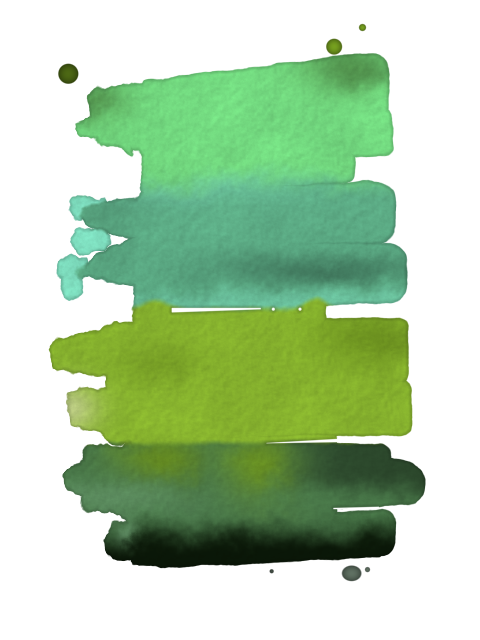
Give the GLSL for this background, as a Shadertoy shader.

```glsl
// Five stacked watercolour strokes, mint to teal to olive to near black, with drops.
// Strokes are unions of tapered slabs with noise-torn edges; pigment is blended
// by height, soft pools and paper grain.
const vec3 MINT = vec3(.45, .85, .5), MOSS = vec3(.3, .53, .27);
const vec3 TEAL = vec3(.36, .67, .52), AQUA = vec3(.49, .86, .74);
const vec3 OLIVE = vec3(.53, .7, .18), LEAF = vec3(.42, .57, .11);
const vec3 FOREST = vec3(.28, .46, .28), SAGE = vec3(.4, .59, .42);
const vec3 SLATE = vec3(.34, .4, .35), INK = vec3(.04, .09, .03);

float hash(vec2 p) { return fract(sin(dot(p, vec2(127.1, 311.7))) * 43758.5); }
float noise(vec2 p) {
    vec2 i = floor(p), f = fract(p), e = vec2(1, 0);
    f = f * f * (3. - 2. * f);
    return mix(mix(hash(i), hash(i + e), f.x), mix(hash(i + e.yx), hash(i + 1.), f.x), f.y);
}
// Fractal noise centred on zero
float fbm(vec2 p) {
    float sum = 0., amp = .5;
    for (int i = 0; i < 4; i++, amp *= .5, p = p * 2.03 + 17.) sum += amp * (noise(p) - .5);
    return sum;
}
// Rounded slab from x = l to r; top runs t0 to t1, bottom b0 to b1
float slab(vec2 p, float l, float r, float t0, float t1, float b0, float b1, float round_) {
    float k = clamp((p.x - l) / (r - l), 0., 1.), top = mix(t0, t1, k), bottom = mix(b0, b1, k);
    vec2 size = .5 * vec2(r - l, bottom - top);
    float corner = min(round_, size.y);
    vec2 q = abs(p - .5 * vec2(l + r, top + bottom)) - size + corner;
    return length(max(q, 0.)) + min(max(q.x, q.y), 0.) - corner;
}
// Soft elliptical pool
float pool(vec2 p, float x, float y, float w, float h) {
    vec2 q = (p - vec2(x, y)) / vec2(w, h);
    return exp(-dot(q, q));
}
float mintStroke(vec2 p) {
    float d = slab(p, 1.6, 4.67, .98, .6, 1.92, 1.86, .24);
    d = min(d, slab(p, 1.07, 2.3, 1.08, .93, 1.66, 2., .06));
    d = min(d, slab(p, .9, 1.6, 1.48, 1.2, 1.57, 1.9, .05));
    d = min(d, slab(p, 3.6, 4.71, 1.28, 1.28, 1.89, 1.89, .12));
    return min(d, slab(p, 1.7, 4.27, 1.6, 1.6, 2.45, 2.18, .12));
}
float tealStroke(vec2 p) {
    float d = slab(p, 1.62, 4.75, 2.24, 2.17, 3., 2.93, .22);
    d = min(d, slab(p, 1., 2., 2.5, 2.26, 2.7, 3., .1));
    d = min(d, slab(p, .92, 1.9, 3.2, 2.66, 3.28, 3.5, .05));
    return min(d, slab(p, 1.58, 4.89, 2.8, 2.93, 3.8, 3.62, .22));
}
float aquaFringe(vec2 p) {
    float d = slab(p, .84, 1.35, 2.36, 2.4, 2.63, 2.63, .12);
    d = min(d, slab(p, .85, 1.35, 2.74, 2.74, 3.02, 3.02, .12));
    d = min(d, slab(p, .68, 1.05, 3.15, 3.02, 3.36, 3.32, .1));
    return min(d, slab(p, .76, .99, 3.25, 3.25, 3.6, 3.6, .09));
}
float oliveStroke(vec2 p) {
    float d = slab(p, 1.62, 3.92, 3.5, 3.5, 4.2, 4.2, .05);
    d = min(d, slab(p, 1.28, 4.9, 3.88, 3.8, 4.8, 4.62, .14));
    d = min(d, slab(p, .62, 1.8, 4.06, 3.8, 4.45, 4.62, .1));
    d = min(d, slab(p, .82, 1.7, 4.69, 4.62, 5.08, 5.34, .06));
    return min(d, slab(p, 1.25, 4.94, 4.4, 4.55, 5.33, 5.21, .14));
}
float darkStrokes(vec2 p) {
    float d = slab(p, .98, 4.7, 5.33, 5.32, 6.16, 6.08, .14);
    d = min(d, slab(p, .77, 1.6, 5.62, 5.26, 5.88, 6.3, .08));
    d = min(d, slab(p, 3.8, 5.1, 5.26, 5.58, 6.09, 6.06, .2));
    d = min(d, slab(p, 1.52, 4.05, 5.2, 5.2, 6.4, 6.4, .05));
    d = min(d, slab(p, 1.25, 4.75, 6.27, 6.1, 6.75, 6.67, .18));
    return min(d, slab(p, 1.6, 4.6, 6.3, 6.3, 6.83, 6.69, .08));
}
// Slivers of bare paper between strokes
float slivers(vec2 p) {
    float d = slab(p, 2.06, 3.13, 3.695, 3.695, 3.75, 3.712, .01);
    d = min(d, min(length(p - vec2(3.28, 3.71)), length(p - vec2(3.6, 3.71))) - .018);
    d = min(d, slab(p, 3.2, 4.5, 5.315, 5.24, 5.32, 5.3, .01));
    return min(d, slab(p, 4., 4.55, 6.095, 6.08, 6.11, 6.105, .01));
}
vec3 pigment(vec2 p, float blot, float fringe) {
    vec2 q = p + .35 * blot;
    vec3 mint = mix(MINT, MOSS, .85 * pool(q, 4.2, .8, .55, .3) + .8 * pool(q, 1.15, 1.2, .35, .25));
    vec3 teal = mix(TEAL, AQUA, .5 * pool(q, 2.3, 2.15, 1.3, .25));
    teal = mix(teal, .65 * TEAL, .8 * pool(q, 3.9, 3.25, 1.3, .2) + .3 * pool(q, 1.3, 2.6, .4, .4));
    teal = mix(teal, AQUA, max(fringe, .4 * smoothstep(3.4, 3.65, q.y)));
    vec3 olive = mix(OLIVE, .9 * LEAF, .7 * pool(q, 4.5, 4.1, .7, .35) + .4 * pool(q, 1.9, 4.35, .5, .25));
    olive = mix(olive, vec3(.79, .84, .58), .85 * pool(p, .85, 4.9, .33, .3));
    vec3 dark = mix(FOREST, .6 * FOREST, smoothstep(3., 4.3, q.x) * smoothstep(6.1, 5.7, q.y));
    dark = mix(dark, LEAF, .85 * min(pool(q, 1.9, 5.45, .5, .3) + pool(q, 3.15, 5.6, .4, .4), 1.));
    dark = mix(dark, SAGE, .6 * pool(q, 1.4, 6., .9, .2));
    dark = mix(dark, INK, smoothstep(6.15, 6.62, q.y));
    dark = mix(dark, SAGE, .8 * pool(q, 1.48, 6.36, .16, .13));
    // Wet borders, with two olive tongues climbing into the teal
    float tongue = pool(p, 1.85, 3.7, .22, 1.) + pool(p, 3.78, 3.7, .15, 1.);
    vec3 col = mix(mint, teal, smoothstep(1.95, 2.4, q.y));
    col = mix(col, olive, smoothstep(3.66, 3.76, p.y + .12 * tongue + .1 * blot));
    return mix(col, dark, smoothstep(5.27, 5.36, p.y + .08 * blot));
}
// Drop with a darker rim
vec3 drop(vec3 base, vec2 p, float x, float y, float r, vec3 tint, float px) {
    float d = length(p - vec2(x, y));
    return mix(base, tint * (1.1 - .4 * d * d / (r * r)), smoothstep(px, -px, d - r));
}
void mainImage(out vec4 fragColor, in vec2 fragCoord) {
    // Canvas height spans 7.68 units, y pointing down
    float unit = 7.68 / iResolution.y, px = .8 * unit;
    vec2 p = vec2(fragCoord.x, iResolution.y - fragCoord.y) * unit;
    // Torn edges, rougher on the left
    float rough = mix(.16, .056, smoothstep(1.4, 2.2, p.x));
    vec2 w = p + rough * vec2(fbm(p * 5.), fbm(p * 5. + 40.));
    float teal = tealStroke(w), d = min(min(mintStroke(w), teal), min(oliveStroke(w), darkStrokes(w)));
    d = max(min(d, aquaFringe(w)), -slivers(p));
    // Pigment, embossed grain and dried rim
    float blot = fbm(p * 2.2 + 9.), grain = fbm(p * 13.) - fbm(p * 13. + .35);
    float fringe = smoothstep(-.02, .04, teal) * smoothstep(1.5, 1.3, p.x);
    vec3 paint = pigment(p, blot + .3 * fbm(p * 12.), fringe);
    paint *= (1. + .14 * blot + .13 * grain + .08 * fbm(p * 30.)) * (1. - .16 * smoothstep(-.05, 0., d));
    vec3 col = mix(vec3(1), paint, smoothstep(px, -px, d));
    // Drops
    col = drop(col, p, .82, .885, .12, .65 * LEAF, px);
    col = drop(col, p, 4.01, .56, .095, LEAF, px);
    col = drop(col, p, 4.35, .33, .042, LEAF, px);
    col = drop(col, p * vec2(.8, 1), 3.376, 6.88, .093, SLATE, px);
    col = drop(col, p, 4.41, 6.835, .03, SLATE, px);
    col = drop(col, p, 3.26, 6.855, .024, .7 * SLATE, px);
    fragColor = vec4(clamp(col, 0., 1.), 1);
}
```
